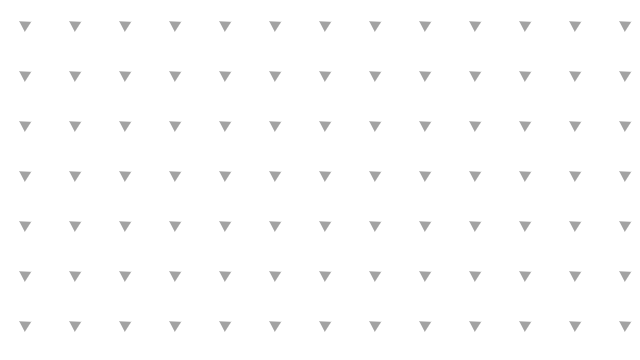
Write a Shadertoy shader that draws this pattern.

```glsl
const float ROWS = 7.2;            // cells down the canvas height
const float CIRCUMRADIUS = 0.138;  // triangle size, in cells
const float TILT = -0.046;         // slight clockwise lean, in radians
const vec2 CENTRE = vec2(0.502, 0.5);
const vec3 PAPER = vec3(1.0);
const vec3 INK = vec3(0.635);
const float THIRD_TURN = 2.0943951;

// Signed distance to an equilateral triangle pointing down
float triangleDistance(vec2 p, float circumradius, float tilt) {
    float d = -1e3;
    for (int i = 0; i < 3; i++) {
        float a = tilt + 0.75 * THIRD_TURN + float(i) * THIRD_TURN;
        d = max(d, dot(p, vec2(cos(a), sin(a))));
    }
    return d - 0.5 * circumradius;
}

void mainImage(out vec4 fragColor, in vec2 fragCoord) {
    float pixel = ROWS / iResolution.y;

    // Square cells counted from the upper left corner
    vec2 grid = vec2(fragCoord.x, iResolution.y - fragCoord.y) * pixel;
    vec2 local = (fract(grid) - CENTRE) * vec2(1.0, -1.0);

    // Edge smoothed over one pixel
    float d = triangleDistance(local, CIRCUMRADIUS, TILT);
    float coverage = clamp(0.5 - d / pixel, 0.0, 1.0);

    fragColor = vec4(mix(PAPER, INK, coverage), 1.0);
}
```
